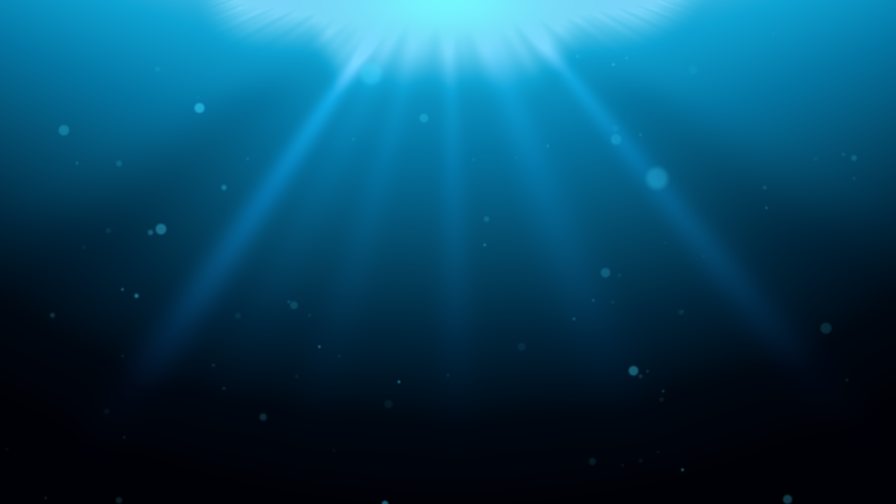
Give the GLSL for this background, as a Shadertoy shader.

```glsl
// Underwater scene: sunbeams fan down from the surface into dark water with drifting bubbles.

// Water colours, from the deepest to the most brightly lit
const vec3 WATER[7] = vec3[7](
    vec3(0.00, 0.004, 0.025), vec3(0.00, 0.03, 0.07), vec3(0.00, 0.15, 0.24),
    vec3(0.01, 0.30, 0.43), vec3(0.01, 0.46, 0.64), vec3(0.05, 0.64, 0.83),
    vec3(0.46, 0.83, 0.97));
const vec3 HOT_COLOR = vec3(0.46, 0.98, 1.0);
const vec3 BEAM_TINT = vec3(0.01, 0.025, 0.10);
const vec3 BUBBLE_COLOR = vec3(0.20, 0.68, 0.78);

// Light falloff, in units of the canvas height
const float SURFACE_LEVEL = 5.68;
const float DEPTH_FALLOFF = 5.6;
const float SIDE_FALLOFF = 0.28;
const float SOURCE_HEIGHT = 0.15;
const float FAN_GAIN = 0.75;

// Beams: slope from the vertical, angular width, strength
const int BEAM_COUNT = 6;
const vec3 BEAMS[BEAM_COUNT] = vec3[BEAM_COUNT](
    vec3(-0.67, 0.065, 0.62), vec3(-0.27, 0.06, 0.15), vec3(0.02, 0.05, 0.22),
    vec3(0.36, 0.09, 0.25), vec3(0.80, 0.07, 0.40), vec3(-0.48, 0.08, 0.12));

const int BUBBLE_COUNT = 85;

float hash(float n) {
    return fract(sin(n * 127.1) * 43758.5453);
}

float bell(float x, float width) {
    return exp(-x * x / (width * width));
}

vec3 waterColor(float level) {
    level = clamp(level, 0.0, 5.999);
    int i = int(level);
    return mix(WATER[i], WATER[i + 1], fract(level));
}

// Bright fan just below the surface, with a stepped lower edge
float surfaceFan(float x, float depth, float slope) {
    float middle = smoothstep(-0.28, -0.20, x) * (1.0 - smoothstep(0.15, 0.28, x));
    float reach = mix(0.105, 0.19, middle);
    float fan = 1.0 - smoothstep(reach - 0.10, reach + 0.02, depth);
    float left = smoothstep(-0.51, -0.40, x - 0.3 * depth);
    float right = 1.0 - smoothstep(0.40, 0.53, x + 0.8 * depth);
    float streaks = 0.88 + 0.08 * cos(slope * 23.0) + 0.06 * cos(slope * 41.0 + 1.0);
    return fan * left * right * streaks;
}

float beamLight(float slope, float depth) {
    float light = 0.0;
    for (int i = 0; i < BEAM_COUNT; i++) {
        light += BEAMS[i].z * bell(slope - BEAMS[i].x, BEAMS[i].y);
    }
    return light * smoothstep(0.0, 0.12, depth) * (1.0 - smoothstep(0.45, 1.0, depth));
}

// Soft discs: many small and faint, a few large and blurred
float bubbles(vec2 p, float aspect) {
    float pixel = 1.0 / iResolution.y;
    float sum = 0.0;
    for (int i = 0; i < BUBBLE_COUNT; i++) {
        float id = float(i) + 1.0;
        vec2 center = vec2(hash(id) * aspect, 0.94 * hash(id + 101.3));
        float size = hash(id + 211.7);
        float radius = 0.002 + 0.009 * pow(size, 4.0);
        float alpha = mix(0.08, 0.65, pow(hash(id + 307.9), 3.0));
        float blur = 0.0015 + pixel;
        if (i % 40 == 7) {
            radius = 0.021;
            alpha = 0.32;
            blur = 0.008;
        }
        float d = length(p - center) - radius;
        sum += alpha * (1.0 - smoothstep(-blur, blur, d));
    }
    return min(sum, 0.85);
}

void mainImage(out vec4 fragColor, in vec2 fragCoord) {
    vec2 p = fragCoord / iResolution.y;
    float aspect = iResolution.x / iResolution.y;
    float x = p.x - 0.5 * aspect;
    float depth = 1.0 - p.y;
    float slope = x / (depth + SOURCE_HEIGHT);

    // Ambient light fades with depth and toward the sides
    float level = SURFACE_LEVEL - DEPTH_FALLOFF * (depth + SIDE_FALLOFF * x * x);

    // Shaded wedges outside the main beams
    float wedge = bell(abs(slope) - 1.08, 0.27);
    level -= 0.35 * wedge * smoothstep(0.08, 0.22, depth) * (1.0 - smoothstep(0.4, 0.7, depth));

    // Sunlight
    float beams = beamLight(slope, depth);
    level += beams + FAN_GAIN * surfaceFan(x, depth, slope);
    vec3 color = waterColor(level) + BEAM_TINT * beams;
    color = mix(color, HOT_COLOR, 0.9 * bell(x, 0.17) * bell(depth, 0.07));

    // Bubbles
    color = mix(color, BUBBLE_COLOR + 0.3 * color, bubbles(p, aspect));
    fragColor = vec4(clamp(color, 0.0, 1.0), 1.0);
}
```
